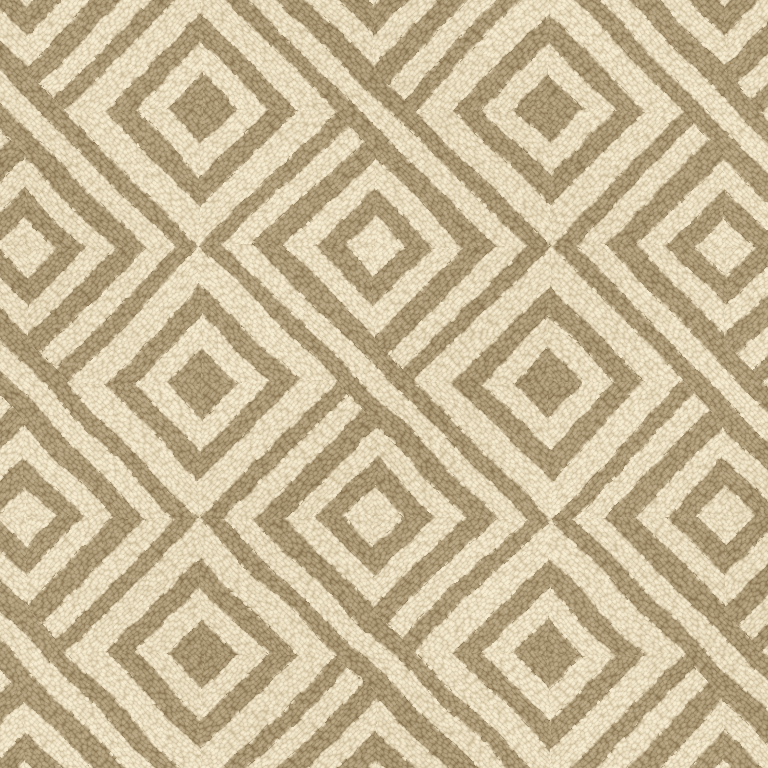
Write a WebGL 1 fragment shader that draws this pattern.

```glsl
precision highp float;
// Hooked wool rug: two sets of nested diamonds linked by crossing diagonal stripes.

uniform vec2 u_resolution;

// Layout, in fractions of the canvas; diamond sizes are half diagonals.
const vec2 PERIOD = vec2(0.4545, 0.3535);
const vec2 DARK_CENTER = vec2(0.2610, 0.5025);
const float DARK_CORE = 0.0456;
const float DARK_RING_IN = 0.0870;
const float DARK_RING_OUT = 0.1255;
const float LIGHT_CORE = 0.0390;
const float LIGHT_RING_IN = 0.0770;
const float LIGHT_RING_OUT = 0.1165;
const float STRIPE_HALF = 0.0195;  // pale line between two tan ones
const float BAND_HALF = 0.0540;    // all three lines together

// Wool
const vec2 LOOP_SIZE = vec2(0.0064, 0.0045);  // along and across a row
const float WOBBLE = 0.0024;
const float RAGGED = 0.0040;
const float SOFTNESS = 0.0014;
const vec3 CREAM_LOW = vec3(0.80, 0.735, 0.60);
const vec3 CREAM_HIGH = vec3(0.965, 0.925, 0.82);
const vec3 TAN_LOW = vec3(0.53, 0.45, 0.31);
const vec3 TAN_HIGH = vec3(0.735, 0.665, 0.53);

vec2 hash2(vec2 p) {
  vec2 q = vec2(dot(p, vec2(127.1, 311.7)), dot(p, vec2(269.5, 183.3)));
  return fract(sin(q) * 43758.55);
}

// Offset from the nearest repeat of a center.
vec2 nearest(vec2 p, vec2 center) {
  return (fract((p - center) / PERIOD + 0.5) - 0.5) * PERIOD;
}

float diamond(vec2 p) {
  return abs(p.x) + abs(p.y);
}

// Positive between two limits.
float between(float d, float low, float high) {
  return min(d - low, high - d);
}

// Uneven hand work, from layered sines.
vec2 wobble(vec2 p) {
  vec2 w = sin(p.yx * vec2(17.0, 14.0) + p * 6.0 + vec2(0.7, 2.1));
  w += 0.6 * sin(p.yx * vec2(43.0, 37.0) - p * 21.0 + vec2(3.9, 1.2));
  w += 0.3 * sin(p.yx * vec2(97.0, 113.0) + p * 61.0);
  return w * WOBBLE;
}

// Cellular noise: x is the distance to the loop center, y its random tone.
vec2 woolLoops(vec2 p) {
  vec2 cell = floor(p);
  vec2 best = vec2(9.0, 0.0);
  for (int j = -1; j <= 1; j++) {
    for (int i = -1; i <= 1; i++) {
      vec2 id = cell + vec2(float(i), float(j));
      vec2 rnd = hash2(id);
      float d = length(id + 0.5 + (rnd - 0.5) * vec2(0.8, 0.5) - p);
      if (d < best.x) best = vec2(d, fract(rnd.x * 7.3 + rnd.y * 3.1));
    }
  }
  return best;
}

// Signed field, positive on cream wool.
float creamField(vec2 p) {
  float dDark = diamond(nearest(p, DARK_CENTER));
  float dLight = diamond(nearest(p, DARK_CENTER + 0.5 * PERIOD));
  float rings = max(between(dDark, DARK_CORE, DARK_RING_IN),
                    between(dDark, DARK_RING_OUT, 0.5 * PERIOD.y));
  rings = max(rings, max(LIGHT_CORE - dLight,
                         between(dLight, LIGHT_RING_IN, LIGHT_RING_OUT)));

  // Falling stripes run through each crossing, rising ones stop at it.
  vec2 c = nearest(p, DARK_CENTER + vec2(0.5 * PERIOD.x, 0.0));
  float falling = abs(c.x + c.y);
  float rising = abs(c.x - c.y);
  float stripe = STRIPE_HALF - abs(dLight - 0.5 * PERIOD.y);
  stripe = min(stripe, max(falling, rising) - BAND_HALF);
  float through = min(STRIPE_HALF - falling, 1.4 * BAND_HALF - rising);
  return max(rings, max(stripe, through));
}

// Rows follow the nearest stripe: true where they fall to the right.
bool rowsFall(vec2 p) {
  vec2 a = nearest(p, DARK_CENTER);
  vec2 c = nearest(p, DARK_CENTER + vec2(0.5 * PERIOD.x, 0.0));
  bool crossing = max(abs(c.x + c.y), abs(c.x - c.y)) < BAND_HALF;
  return crossing || a.x * a.y > 0.0;
}

void main() {
  float side = min(u_resolution.x, u_resolution.y);
  vec2 uv = gl_FragCoord.xy / side;
  vec2 p = uv + wobble(uv);

  // Loops laid in rows
  vec2 diagonal = vec2(p.x - p.y, p.x + p.y) * 0.7071;
  vec2 row = rowsFall(p) ? diagonal : diagonal.yx + 3.0;
  vec2 wool = woolLoops(row / LOOP_SIZE);

  // Pattern with ragged, smoothed edges
  float edge = SOFTNESS + 0.8 / side;
  float field = creamField(p) + (wool.y - 0.5) * RAGGED;
  float cream = smoothstep(-edge, edge, field);

  // Round loops, shaded gaps and slow fading
  float height = 1.0 - smoothstep(0.15, 0.85, wool.x);
  float fade = sin(uv.x * 9.0 + 2.0 * sin(uv.y * 7.0)) * 0.04;
  float tone = clamp(0.12 + 0.75 * height + 0.35 * (wool.y - 0.5) + fade, 0.0, 1.0);
  vec3 color = mix(mix(TAN_LOW, TAN_HIGH, tone), mix(CREAM_LOW, CREAM_HIGH, tone), cream);
  gl_FragColor = vec4(color, 1.0);
}
```
